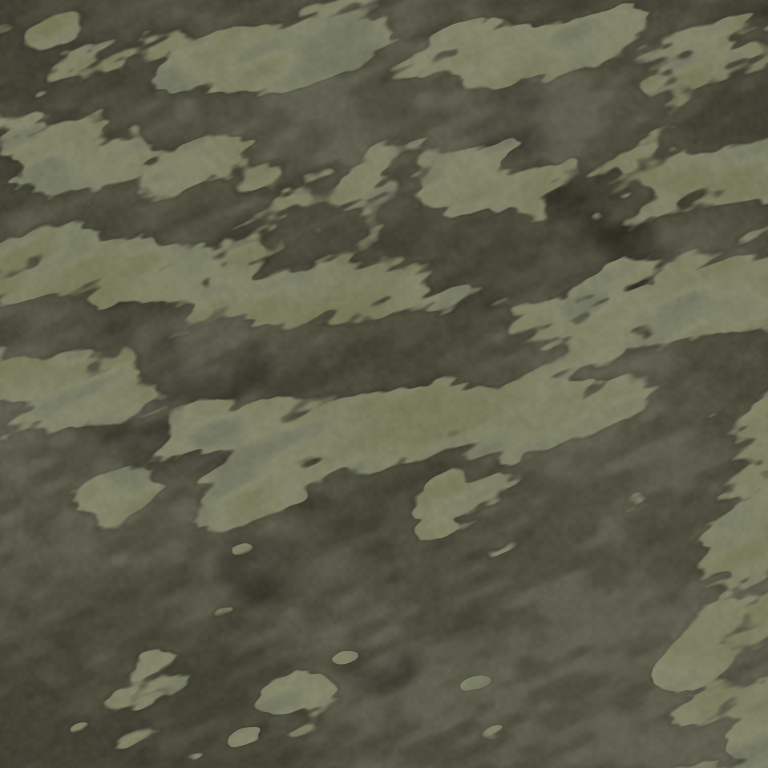
Give the GLSL for this texture, as a Shadertoy shader.

```glsl
// Weathered dark stone with flaking olive paint in ragged, slanted bands.

const vec3 STONE_DEEP = vec3(0.255, 0.255, 0.205);
const vec3 STONE_MID = vec3(0.31, 0.31, 0.25);
const vec3 STONE_LIGHT = vec3(0.375, 0.375, 0.315);
const vec3 PAINT_GREY = vec3(0.43, 0.44, 0.37);
const vec3 PAINT_OLIVE = vec3(0.47, 0.47, 0.355);
const vec3 PAINT_PALE = vec3(0.51, 0.52, 0.415);
const float TAU = 6.2831853;

float hash(vec2 p) {
    return fract(sin(dot(p, vec2(127.1, 311.7))) * 43758.5453);
}

float noise(vec2 p) {
    vec2 cell = floor(p);
    vec2 f = fract(p);
    f = f * f * (3.0 - 2.0 * f);
    float bottom = mix(hash(cell), hash(cell + vec2(1.0, 0.0)), f.x);
    float top = mix(hash(cell + vec2(0.0, 1.0)), hash(cell + 1.0), f.x);
    return mix(bottom, top, f.y);
}

float fbm(vec2 p, int octaves, float gain) {
    float sum = 0.0, amplitude = 1.0, total = 0.0;
    for (int i = 0; i < octaves; i++) {
        sum += amplitude * noise(p);
        total += amplitude;
        amplitude *= gain;
        p = p * 2.07 + vec2(17.3, 9.1);
    }
    return sum / total;
}

vec2 rotate(vec2 p, float angle) {
    float c = cos(angle), s = sin(angle);
    return vec2(c * p.x + s * p.y, c * p.y - s * p.x);
}

// Soft oval chips, one at most in each jittered grid cell
float chips(vec2 p, float cellSize, float density, float seed) {
    vec2 grid = p / cellSize;
    float best = 0.0;
    for (int y = -1; y <= 1; y++) {
        for (int x = -1; x <= 1; x++) {
            vec2 cell = floor(grid) + vec2(x, y);
            vec2 jitter = vec2(hash(cell + seed), hash(cell + seed + 5.7));
            float size = mix(0.18, 0.42, hash(cell + seed + 11.3));
            vec2 d = rotate(grid - cell - 0.2 - 0.6 * jitter, 0.3);
            float chip = 1.0 - smoothstep(0.4, 1.3, length(d / vec2(size, size * 0.5)));
            best = max(best, chip * step(hash(cell + seed + 23.9), density));
        }
    }
    return best;
}

// Broad distribution of the paint: bands above, a worn strip at lower right
float paintCoverage(vec2 p) {
    float warp = 0.11 * (noise(p * vec2(2.6, 3.5) + 4.0) - 0.5) - 0.03 * (p.x - 0.5);
    float bands = 0.19 * cos(TAU * (p.y - 0.47 + warp) / 0.16) - 0.075;
    float coverage = mix(-0.29, bands, smoothstep(0.34, 0.42, p.y + warp));
    float edge = 0.82 + 0.16 * p.y + 0.12 * (noise(p * 6.0 + 31.0) - 0.5);
    float strip = smoothstep(-0.05, 0.06, p.x - edge);
    strip *= 1.0 - smoothstep(0.48, 0.56, p.y);
    return mix(coverage, max(coverage, 0.10), strip);
}

vec3 stoneColor(vec2 p, vec2 slanted) {
    float tone = fbm(p * vec2(4.0, 6.0) + 8.0, 4, 0.55);
    tone += 0.35 * (noise(slanted * vec2(28.0, 65.0)) - 0.5);
    tone += 0.16 * smoothstep(0.45, 1.0, p.x) * (1.0 - smoothstep(0.2, 0.6, p.y));
    vec3 color = mix(STONE_DEEP, STONE_MID, smoothstep(0.2, 0.5, tone));
    color = mix(color, STONE_LIGHT, smoothstep(0.48, 0.76, tone));
    float stain = smoothstep(0.66, 0.86, fbm(p * vec2(6.0, 8.0) + 50.0, 3, 0.5));
    return color * (1.0 - 0.3 * stain);
}

vec3 paintColor(vec2 p, vec2 slanted) {
    float fade = fbm(p * vec2(4.0, 7.0) + 70.0, 3, 0.5);
    float flake = noise(slanted * vec2(16.0, 42.0) + 90.0);
    vec3 color = mix(PAINT_OLIVE, PAINT_PALE, smoothstep(0.25, 0.6, 0.6 * fade + 0.4 * flake));
    return mix(color, PAINT_GREY, 0.7 * smoothstep(0.52, 0.8, 0.6 * flake + 0.4 * fade));
}

void mainImage(out vec4 fragColor, in vec2 fragCoord) {
    vec2 p = fragCoord / iResolution.xy;
    vec2 slanted = rotate(p, 0.42);

    // Ragged flakes elongated up to the right
    float flakes = fbm(slanted * vec2(7.0, 18.0) + 3.0, 4, 0.62) - 0.5;
    float field = paintCoverage(p) + 1.1 * flakes;
    float lower = 1.0 - smoothstep(0.34, 0.42, p.y);
    field += lower * 0.42 * chips(p, 0.25, 0.4, 2.0);
    field += lower * 0.36 * chips(p, 0.085, 0.22, 41.0);
    float paint = smoothstep(-0.03, 0.04, field);

    // Thin shadow where the paint breaks off
    float rim = smoothstep(-0.11, -0.03, field) * (1.0 - paint);
    vec3 stone = stoneColor(p, slanted) * (1.0 - 0.06 * rim);
    vec3 color = mix(stone, paintColor(p, slanted), paint);

    // Fine soft grain
    float grain = noise(p * 190.0) + noise(rotate(p, 0.8) * 110.0) - 1.0;
    color += 0.022 * grain;
    fragColor = vec4(color, 1.0);
}
```
